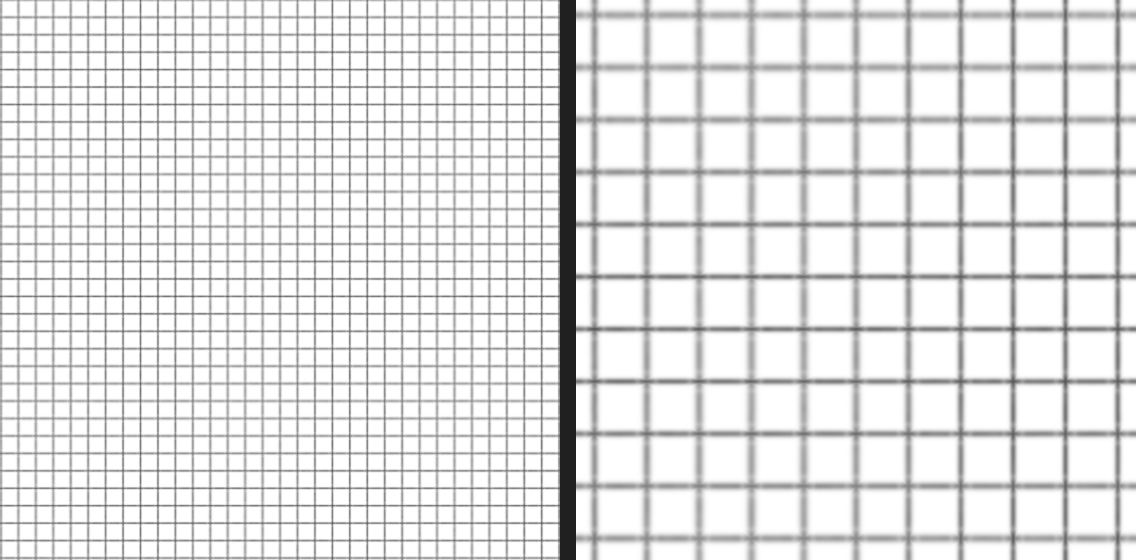
Left, the full canvas; right, a detail of the centre.
A WebGL 1 fragment shader for this pattern:

```glsl
precision highp float;

uniform vec2 u_resolution;

const float PITCH = 0.03115;                 // spacing of the lines
const vec2 ORIGIN = vec2(0.0017, 0.0035);    // first line on each axis
const float SHARP_SIGMA = 0.00127;           // blur of the crispest line
const float SOFT_SIGMA = 0.00195;            // blur of the softest line
const float INK_AREA = 0.00166;              // darkness summed across a line
const float BEAT = 12.0;                     // lines from one soft band to the next
const vec2 SOFT_LINE = vec2(2.0, 9.0);       // index of a softest line per axis
const float CROSSING_INK = 0.25;             // extra darkness where lines meet
const float GAP_OFFSET = 0.0055;             // pale gap beside each crossing
const float GAP_WIDTH = 0.0018;
const float GAP_DEPTH = 0.2;
const float GRAIN = 0.12;
const float GRAIN_SCALE = 170.0;
const vec3 PAPER = vec3(1.0);
const vec3 INK = vec3(0.0);
const float TAU = 6.2831853;

float hash(vec2 p) {
  vec3 q = fract(vec3(p.xyx) * 0.1031);
  q += dot(q, q.yzx + 33.33);
  return fract((q.x + q.y) * q.z);
}

float valueNoise(vec2 p) {
  vec2 cell = floor(p);
  vec2 f = fract(p);
  f = f * f * (3.0 - 2.0 * f);
  float low = mix(hash(cell), hash(cell + vec2(1.0, 0.0)), f.x);
  float high = mix(hash(cell + vec2(0.0, 1.0)), hash(cell + vec2(1.0)), f.x);
  return mix(low, high, f.y);
}

// Blurred line of constant total ink: wider lines are paler
vec2 lineInk(vec2 offset, vec2 sigma) {
  vec2 t = offset / sigma;
  return INK_AREA / (sigma * sqrt(TAU)) * exp(-0.5 * t * t);
}

vec2 crossingGap(vec2 offset) {
  vec2 t = (abs(offset) - GAP_OFFSET) / GAP_WIDTH;
  return 1.0 - GAP_DEPTH * exp(-t * t);
}

void main() {
  float pixel = 1.0 / min(u_resolution.x, u_resolution.y);
  vec2 uv = gl_FragCoord.xy / u_resolution;

  // Nearest vertical (x) and horizontal (y) line
  vec2 grid = (uv - ORIGIN) / PITCH;
  vec2 index = floor(grid + 0.5);
  vec2 offset = (grid - index) * PITCH;

  // Sharpness drifts slowly from line to line
  vec2 softness = 0.5 + 0.5 * cos(TAU * (index - SOFT_LINE) / BEAT);
  vec2 sigma = mix(vec2(SHARP_SIGMA), vec2(SOFT_SIGMA), softness);
  sigma = max(sigma, vec2(0.5 * pixel));

  // Each line fades beside the lines that cross it
  vec2 ink = lineInk(offset, sigma) * crossingGap(offset.yx);
  ink *= 1.0 + GRAIN * (valueNoise(uv * GRAIN_SCALE) - 0.5);

  float strongest = max(ink.x, ink.y);
  float weakest = min(ink.x, ink.y);
  float darkness = clamp(strongest + CROSSING_INK * weakest, 0.0, 1.0);

  gl_FragColor = vec4(mix(PAPER, INK, darkness), 1.0);
}
```
